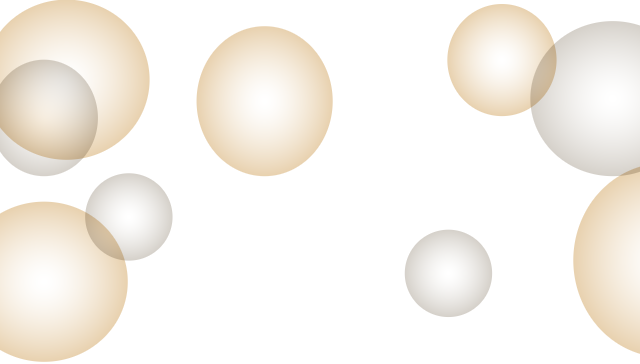
Write a WebGL 1 fragment shader that draws this background.

```glsl
precision highp float;
// Soft translucent bubbles in sand and warm grey on a white ground.
// Each is an ellipse with a radial tint, pale inside and deeper at the rim;
// the tints multiply, so that overlapping bubbles darken each other.

uniform vec2 u_resolution;

const vec3 SAND = vec3(0.910, 0.820, 0.685);
const vec3 GREY = vec3(0.835, 0.817, 0.790);

// Tint of one bubble at p; everything is measured in canvas heights.
vec3 bubble(vec2 p, vec2 center, vec2 radii, vec3 rimColor) {
  float t = length((p - center) / radii);
  float edgePixels = (1.0 - t) * min(radii.x, radii.y) * u_resolution.y;
  float coverage = clamp(edgePixels + 0.5, 0.0, 1.0);
  float depth = pow(min(t, 1.0), 1.5);
  return mix(vec3(1.0), rimColor, depth * coverage);
}

void main() {
  vec2 p = gl_FragCoord.xy / u_resolution.y;
  vec3 color = vec3(1.0);

  // Left cluster
  color *= bubble(p, vec2(0.183, 0.781), vec2(0.228, 0.220), SAND);
  color *= bubble(p, vec2(0.121, 0.676), vec2(0.148, 0.160), GREY);
  color *= bubble(p, vec2(0.121, 0.226), vec2(0.230, 0.220), SAND);
  color *= bubble(p, vec2(0.354, 0.404), vec2(0.120, 0.120), GREY);

  // Lone bubbles in the middle
  color *= bubble(p, vec2(0.727, 0.722), vec2(0.187, 0.206), SAND);
  color *= bubble(p, vec2(1.232, 0.249), vec2(0.120, 0.120), GREY);

  // Right cluster
  color *= bubble(p, vec2(1.379, 0.835), vec2(0.150, 0.154), SAND);
  color *= bubble(p, vec2(1.683, 0.729), vec2(0.226, 0.213), GREY);
  color *= bubble(p, vec2(1.826, 0.285), vec2(0.251, 0.267), SAND);

  gl_FragColor = vec4(color, 1.0);
}
```
